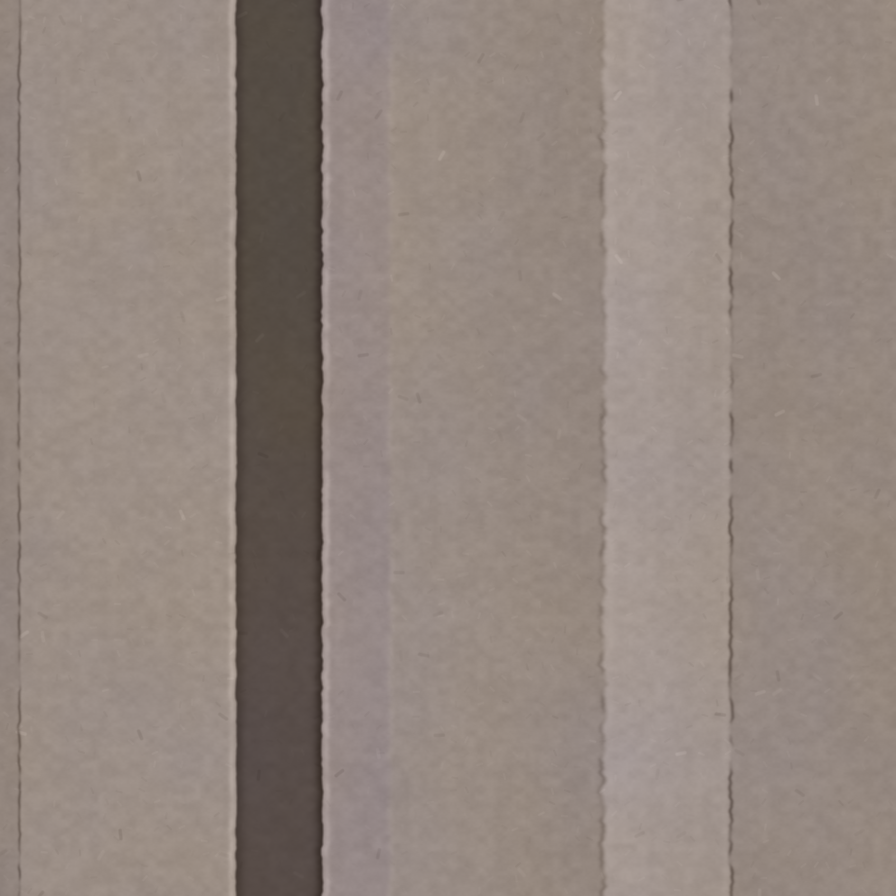
Give the GLSL for this texture, as a Shadertoy shader.

```glsl
// Taupe felt-like panels with vertical folds, frayed seams and one dark groove.

const vec3 BASE   = vec3(0.600, 0.550, 0.518);
const vec3 SHADE  = vec3(0.572, 0.522, 0.492);
const vec3 LIGHT  = vec3(0.645, 0.597, 0.575);
const vec3 GROOVE = vec3(0.335, 0.300, 0.265);
const vec3 DEEP   = vec3(0.255, 0.215, 0.195);
const vec3 WARM   = vec3(0.006, 0.002, -0.012);

float hash(vec2 p) {
    return fract(sin(dot(p, vec2(127.1, 311.7))) * 43758.5453);
}

float noise(vec2 p) {
    vec2 i = floor(p), f = fract(p);
    f = f * f * (3.0 - 2.0 * f);
    return mix(mix(hash(i), hash(i + vec2(1, 0)), f.x),
               mix(hash(i + vec2(0, 1)), hash(i + vec2(1, 1)), f.x), f.y);
}

float fbm(vec2 p) {
    float sum = 0.0, amp = 0.5;
    for (int i = 0; i < 4; i++) {
        sum += amp * noise(p);
        p = p * 2.03 + 17.3;
        amp *= 0.5;
    }
    return sum / 0.9375;
}

// Soft step from 0 to 1 across a fold at x = at.
float fold(float x, float at, float soft) {
    return smoothstep(at - soft, at + soft, x);
}

// Soft vertical line of the given half width.
float seam(float x, float at, float halfWidth) {
    float d = (x - at) / halfWidth;
    return exp(-d * d);
}

// Small sideways wander that frays an edge along y.
float fray(float y, float seed, float amount) {
    return amount * (noise(vec2(y * 85.0, seed)) + 0.6 * noise(vec2(y * 190.0, seed + 9.0)) - 0.8);
}

// Broken strength along a seam, from 0 to 1.
float wear(float y, float seed) {
    return smoothstep(0.15, 0.75, 0.65 * noise(vec2(y * 75.0, seed)) + 0.35 * noise(vec2(y * 11.0, seed + 5.0)));
}

// Short, randomly turned fibres, one at most per cell: x = strength, y = tone.
vec2 fibre(vec2 p, float density) {
    vec2 cell = floor(p);
    vec2 q = fract(p) - 0.35 - 0.3 * vec2(hash(cell + 3.1), hash(cell + 7.7));
    float a = 6.2832 * hash(cell + 1.9);
    vec2 dir = vec2(cos(a), sin(a));
    float along = clamp(dot(q, dir), -0.2, 0.2);
    float mask = 1.0 - smoothstep(0.03, 0.14, length(q - dir * along));
    return vec2(mask * step(hash(cell + 5.3), density), hash(cell + 8.2) * 2.0 - 1.0);
}

// Smooth shading of the panels between the folds.
vec3 panels(float x, float y) {
    vec3 violet = BASE + vec3(-0.012, -0.014, 0.006);
    vec3 col = mix(SHADE, BASE + 0.006, fold(x, 0.023, 0.002));
    col = mix(col, violet, fold(x, 0.310, 0.010));
    col = mix(col, BASE, fold(x, 0.435 + fray(y, 2.0, 0.003), 0.006));
    col = mix(col, SHADE, 0.8 * smoothstep(0.46, 0.67, x));
    vec3 strip = mix(LIGHT, BASE + 0.025, smoothstep(0.69, 0.80, x));
    col = mix(col, strip, fold(x, 0.675 + fray(y, 3.0, 0.005), 0.004));
    return mix(col, mix(SHADE, BASE, 0.35), fold(x, 0.815 + fray(y, 4.0, 0.003), 0.003));
}

// Narrow highlights and shadows where the panels meet.
vec3 seams(vec3 col, float x, float y) {
    col -= 0.14 * wear(y, 11.0) * seam(x, 0.0215 + fray(y, 1.0, 0.002), 0.0018);
    col += 0.025 * wear(y, 12.0) * seam(x, 0.436 + fray(y, 2.0, 0.003), 0.004);
    col -= 0.075 * wear(y, 13.0) * seam(x, 0.672 + fray(y, 3.0, 0.005), 0.0030);
    col += 0.020 * wear(y, 14.0) * seam(x, 0.681, 0.006);
    col += 0.020 * wear(y, 15.0) * seam(x, 0.809, 0.004);
    col -= 0.17 * wear(y, 16.0) * seam(x, 0.816 + fray(y, 4.0, 0.003), 0.0023);
    return col;
}

// Recessed dark band with bright lips and deep inner edges.
vec3 groove(vec3 col, float x, float y) {
    float left = 0.2635 + fray(y, 5.0, 0.0015), right = 0.3595 + fray(y, 6.0, 0.0022);
    col += 0.085 * (0.5 + 0.5 * wear(y, 17.0)) * seam(x, left - 0.005, 0.0035);
    col += 0.085 * (0.4 + 0.6 * wear(y, 18.0)) * seam(x, right + 0.005, 0.0038);
    vec3 dark = mix(GROOVE + vec3(0.008, 0.0, 0.020), GROOVE, smoothstep(0.2, 0.8, y));
    dark = mix(dark, DEEP, 0.75 * seam(x, left, 0.008));
    dark = mix(dark, DEEP - 0.03, seam(x, right, 0.007));
    return mix(col, dark, fold(x, left, 0.002) - fold(x, right, 0.002));
}

void mainImage(out vec4 fragColor, in vec2 fragCoord) {
    vec2 uv = fragCoord / iResolution.xy;
    vec3 col = panels(uv.x, uv.y);
    col = seams(col, uv.x, uv.y);
    col = groove(col, uv.x, uv.y);

    // Cloth: broad mottling, warm and cool drift, fine nap and loose fibres.
    float nap = fbm(uv * vec2(95.0, 110.0) + 4.0) - 0.5;
    float mottle = fbm(uv * 7.0) - 0.5;
    float tint = fbm(uv * vec2(9.0, 6.0) + 31.0) - 0.5;
    vec2 fine = fibre(uv * 72.0, 0.30);
    vec2 coarse = fibre(uv * 45.0 + 0.37, 0.06);
    float relief = 0.060 * nap + 0.022 * mottle + 0.022 * fine.x * fine.y + 0.055 * coarse.x * coarse.y;
    float cloth = smoothstep(0.25, 0.55, col.g);
    col += relief * mix(0.5, 1.0, cloth) + 2.5 * tint * WARM;

    fragColor = vec4(clamp(col, 0.0, 1.0), 1.0);
}
```
